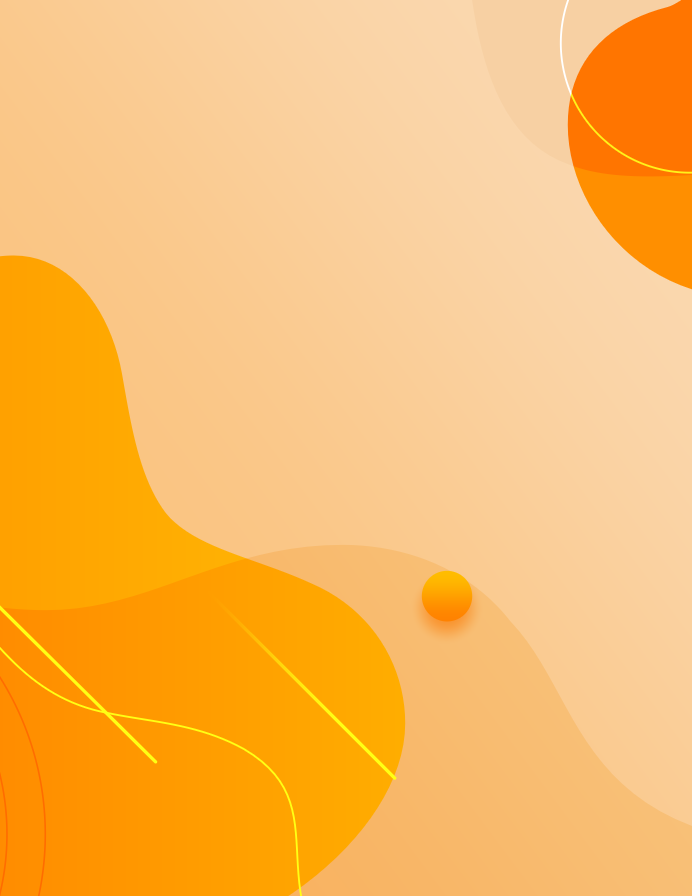
A Shadertoy shader for this background:

```glsl
struct Path { vec2 pen; float dist; float side; };

Path moveTo(vec2 start) { return Path(start, 1e3, 1.0); }

float segment(vec2 p, vec2 a, vec2 b) {
    vec2 ab = b - a;
    return length(p - a - ab * clamp(dot(p - a, ab) / dot(ab, ab), 0.0, 1.0));
}

// Extends a path by a cubic curve; side turns negative inside the outline
void curveTo(inout Path path, vec2 p, vec2 c1, vec2 c2, vec2 end) {
    vec2 start = path.pen;
    for (int i = 1; i <= 20; i++) {
        float t = float(i) / 20.0, s = 1.0 - t;
        vec2 next = s*s*s*start + 3.0*s*s*t*c1 + 3.0*s*t*t*c2 + t*t*t*end;
        vec2 a = path.pen;
        path.dist = min(path.dist, segment(p, a, next));
        if ((a.y > p.y) != (next.y > p.y)) {
            float crossing = a.x + (p.y - a.y) / (next.y - a.y) * (next.x - a.x);
            if (crossing > p.x) path.side = -path.side;
        }
        path.pen = next;
    }
}

float fill(float d, float pixel) { return clamp(0.5 - d / pixel, 0.0, 1.0); }

float fillPath(Path path, float pixel) { return fill(path.dist * path.side, pixel); }

float stroke(float d, float width, float pixel) {
    return fill(abs(d) - 0.5 * max(width, pixel), pixel) * min(1.0, width / pixel);
}

void mainImage(out vec4 fragColor, in vec2 fragCoord) {
    // Layout space: 5.96 wide, 7.68 tall, y pointing down
    vec2 uv = fragCoord / iResolution.xy;
    vec2 p = vec2(uv.x, 1.0 - uv.y) * vec2(5.96, 7.68);
    float pixel = 7.68 / iResolution.y;

    // Peach backdrop, lighter toward the upper right
    float light = dot(vec2(p.x, 7.68 - p.y) / 7.68, vec2(0.8, 0.6));
    vec3 color = mix(vec3(0.98, 0.77, 0.51), vec3(0.98, 0.845, 0.685), smoothstep(0.35, 1.1, light));

    // Pale corner lobe
    Path lobe = moveTo(vec2(4.04, -0.2));
    curveTo(lobe, p, vec2(4.12, 0.5), vec2(4.3, 1.2), vec2(4.9, 1.41));
    curveTo(lobe, p, vec2(5.2, 1.53), vec2(5.6, 1.52), vec2(5.96, 1.5));
    curveTo(lobe, p, vec2(6.5, 1.45), vec2(7.0, 1.0), vec2(7.0, -0.2));
    float lobeMask = fillPath(lobe, pixel);
    color = mix(color, vec3(0.965, 0.81, 0.63), 0.8 * lobeMask);

    // Translucent wave along the bottom
    Path wave = moveTo(vec2(-0.3, 5.16));
    curveTo(wave, p, vec2(-0.1, 5.2), vec2(0.15, 5.23), vec2(0.4, 5.23));
    curveTo(wave, p, vec2(1.3, 5.23), vec2(1.9, 4.67), vec2(2.95, 4.67));
    curveTo(wave, p, vec2(3.5, 4.67), vec2(4.05, 4.88), vec2(4.4, 5.33));
    curveTo(wave, p, vec2(4.9, 5.85), vec2(4.95, 6.7), vec2(5.96, 7.08));
    curveTo(wave, p, vec2(6.2, 7.18), vec2(6.6, 7.5), vec2(7.0, 8.0));
    float waveMask = fillPath(wave, pixel);
    vec3 waveColor = mix(vec3(0.975, 0.7, 0.38), vec3(0.97, 0.76, 0.48), smoothstep(0.2, 0.8, light));
    color = mix(color, waveColor, waveMask);

    // Orange corner blob, deeper where the lobe overlaps
    Path corner = moveTo(vec2(7.0, -0.6));
    curveTo(corner, p, vec2(6.2, -0.3), vec2(5.9, 0.02), vec2(5.75, 0.06));
    curveTo(corner, p, vec2(5.2, 0.2), vec2(4.89, 0.55), vec2(4.89, 1.07));
    curveTo(corner, p, vec2(4.89, 1.65), vec2(5.3, 2.27), vec2(5.96, 2.48));
    curveTo(corner, p, vec2(6.6, 2.7), vec2(7.0, 1.0), vec2(7.0, -0.6));
    float cornerMask = fillPath(corner, pixel);
    vec3 cornerColor = mix(vec3(1.0, 0.56, 0.0), vec3(1.0, 0.46, 0.0), lobeMask);
    color = mix(color, cornerColor, cornerMask);

    // Corner ring: white outside the blob, yellow inside
    float ring = length(p - vec2(5.94, 0.37)) - 1.11;
    color = mix(color, mix(vec3(1.0), vec3(1.0, 0.95, 0.1), cornerMask), stroke(ring, 0.016, pixel));

    // Large left blob, deeper where the wave overlaps
    Path blob = moveTo(vec2(-0.3, 2.28));
    curveTo(blob, p, vec2(-0.15, 2.21), vec2(0.0, 2.19), vec2(0.12, 2.19));
    curveTo(blob, p, vec2(0.6, 2.19), vec2(0.95, 2.65), vec2(1.05, 3.2));
    curveTo(blob, p, vec2(1.13, 3.65), vec2(1.2, 4.1), vec2(1.43, 4.4));
    curveTo(blob, p, vec2(1.68, 4.7), vec2(2.2, 4.78), vec2(2.68, 5.0));
    curveTo(blob, p, vec2(3.2, 5.22), vec2(3.49, 5.7), vec2(3.49, 6.2));
    curveTo(blob, p, vec2(3.49, 6.8), vec2(2.95, 7.45), vec2(2.2, 7.85));
    float across = clamp(p.x / 3.5, 0.0, 1.0);
    vec3 upper = mix(vec3(1.0, 0.63, 0.0), vec3(1.0, 0.74, 0.02), across);
    vec3 lower = mix(vec3(1.0, 0.55, 0.0), vec3(1.0, 0.68, 0.0), across);
    color = mix(color, mix(upper, lower, waveMask), fillPath(blob, pixel));

    // Concentric arcs at the left edge
    for (int i = 0; i < 2; i++) {
        float arc = length(p - vec2(-2.12, 7.15)) - 2.18 - 0.33 * float(i);
        color = mix(color, vec3(1.0, 0.4, 0.0), 0.85 * stroke(arc, 0.014, pixel));
    }

    // Yellow curve and two slanted strokes, the second fading in
    vec3 yellow = vec3(1.0, 1.0, 0.08);
    Path thread = moveTo(vec2(-0.1, 5.44));
    curveTo(thread, p, vec2(0.2, 5.8), vec2(0.5, 6.03), vec2(0.92, 6.11));
    curveTo(thread, p, vec2(1.3, 6.19), vec2(1.7, 6.2), vec2(2.1, 6.42));
    curveTo(thread, p, vec2(2.68, 6.76), vec2(2.5, 7.2), vec2(2.6, 7.72));
    color = mix(color, yellow, stroke(thread.dist, 0.016, pixel));
    float slash = segment(p, vec2(-0.1, 5.11), vec2(1.34, 6.53));
    color = mix(color, yellow, stroke(slash, 0.028, pixel));
    slash = segment(p, vec2(1.8, 5.08), vec2(3.4, 6.67));
    color = mix(color, yellow, stroke(slash, 0.028, pixel) * smoothstep(1.75, 3.0, p.x));

    // Ball with a soft shadow below
    float shadow = length(p - vec2(3.85, 5.21));
    color = mix(color, vec3(0.98, 0.5, 0.05), 0.65 * (1.0 - smoothstep(0.1, 0.32, shadow)));
    vec3 ballColor = mix(vec3(1.0, 0.74, 0.0), vec3(1.0, 0.51, 0.0), smoothstep(4.89, 5.33, p.y));
    color = mix(color, ballColor, fill(length(p - vec2(3.85, 5.11)) - 0.217, pixel));

    fragColor = vec4(color, 1.0);
}
```
